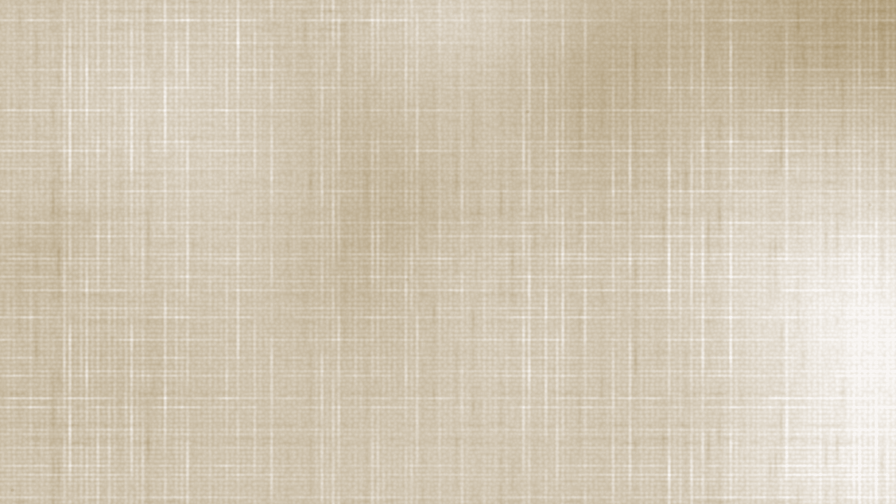
A WebGL 1 fragment shader for this texture:

```glsl
precision highp float;
// Linen-embossed paper: fine crossed strands with uneven raised and sunken threads.
// Soft gaussian shading lies beneath the weave; layered sines break each strand
// into short runs along its length, and cellular noise adds fibre grain.

#define WARP_COUNT 160.0
#define WEFT_COUNT 112.0
#define WEAVE_DEPTH 0.13
#define WARP_DEPTH 0.36
#define WEFT_DEPTH 0.27
#define GRAIN_DEPTH 0.24
#define GRAIN_SCALE 130.0
#define BASE_TONE 0.38
#define SHADE_COLOR vec3(0.75, 0.69, 0.58)
#define LIGHT_COLOR vec3(0.93, 0.91, 0.88)

uniform vec2 u_resolution;

const float TAU = 6.2831853;

float hash(vec2 p) {
  vec3 q = fract(vec3(p.xyx) * 0.1031);
  q += dot(q, q.yzx + 33.33);
  return fract((q.x + q.y) * q.z);
}

vec2 hash2(vec2 p) {
  return vec2(hash(p), hash(p + 57.3));
}

// Distance to the nearest scattered point
float cellular(vec2 p) {
  vec2 cell = floor(p);
  float nearest = 2.0;
  for (int y = -1; y <= 1; y++) {
    for (int x = -1; x <= 1; x++) {
      vec2 c = cell + vec2(float(x), float(y));
      nearest = min(nearest, distance(p, c + hash2(c)));
    }
  }
  return nearest;
}

// Soft elliptical patch of light or shade
float patchTone(vec2 uv, vec2 center, vec2 radius) {
  vec2 d = (uv - center) / radius;
  return exp(-dot(d, d));
}

// Broad, uneven lighting of the sheet
float shading(vec2 uv) {
  vec2 w = uv + 0.012 * sin(uv.yx * vec2(17.0, 23.0) + vec2(0.5, 2.0));
  float t = BASE_TONE;
  t += 0.76 * patchTone(w, vec2(0.98, 0.34), vec2(0.16, 0.27));
  t += 0.45 * patchTone(w, vec2(0.97, 0.00), vec2(0.16, 0.22));
  t += 0.16 * patchTone(w, vec2(0.82, 0.62), vec2(0.12, 0.16));
  t -= 0.55 * patchTone(w, vec2(1.00, 0.97), vec2(0.24, 0.20));
  t -= 0.30 * patchTone(w, vec2(0.68, 0.80), vec2(0.10, 0.22));
  t -= 0.29 * patchTone(w, vec2(0.42, 0.55), vec2(0.08, 0.30));
  t += 0.20 * patchTone(w, vec2(0.19, 0.78), vec2(0.11, 0.25));
  t += 0.24 * patchTone(w, vec2(0.50, 0.97), vec2(0.10, 0.10));
  t -= 0.20 * patchTone(w, vec2(0.05, 0.50), vec2(0.07, 0.09));
  t -= 0.12 * patchTone(w, vec2(0.09, 0.27), vec2(0.14, 0.15));
  t += 0.10 * patchTone(w, vec2(0.53, 0.28), vec2(0.10, 0.25));
  return t;
}

// Relief of one strand family: x counts strands, y runs along them
float strands(vec2 p, float seed, float runs) {
  float id = floor(p.x);
  float profile = 0.5 - 0.5 * cos(TAU * p.x);
  float phase = TAU * hash(vec2(id, seed));
  float slub = 0.65 + 0.35 * sin(p.y * runs + phase)
             + 0.3 * sin(p.y * runs * 2.7 + phase * 3.0)
             + 0.25 * sin(p.y * runs * 6.1 + phase * 5.0);
  float pick = hash(vec2(id, seed + 19.0));
  float raised = smoothstep(0.55, 1.0, pick);
  float sunken = 1.0 - smoothstep(0.0, 0.4, pick);
  return profile * slub * (0.85 * raised - 0.6 * sunken + 0.3 * (pick - 0.5));
}

void main() {
  vec2 uv = gl_FragCoord.xy / u_resolution;
  vec2 p = gl_FragCoord.xy / u_resolution.y;
  vec2 count = vec2(WARP_COUNT, WEFT_COUNT);
  vec2 weave = uv * count;
  vec2 fade = smoothstep(vec2(1.2), vec2(2.4), u_resolution / count);

  // Broad tone with faint slanted creases on the left
  float tone = shading(uv);
  float crease = sin(dot(p, vec2(28.0, 150.0)) + 2.0 * sin(p.x * 13.0));
  tone += 0.035 * crease * patchTone(uv, vec2(0.13, 0.43), vec2(0.15, 0.16));

  // Embossing wears thinner in some areas
  float wear = 0.9 + 0.15 * sin(p.x * 5.0 + 1.5 * sin(p.y * 4.0))
             + 0.1 * sin(p.y * 9.0 - p.x * 3.0);
  vec2 ripple = cos(TAU * weave) * fade;
  float relief = -WEAVE_DEPTH * 0.5 * (ripple.x + ripple.y);
  relief += WARP_DEPTH * fade.x * strands(vec2(weave.x, p.y), 3.0, 12.0);
  relief += WEFT_DEPTH * fade.y * strands(vec2(weave.y, p.x), 41.0, 17.0);
  tone += relief * wear;

  // Fibre grain and a few tiny dark flecks
  tone += GRAIN_DEPTH * (0.45 - cellular(p * GRAIN_SCALE));
  vec2 fleckCell = floor(p * 6.0);
  vec2 fleckPos = (fleckCell + 0.15 + 0.7 * hash2(fleckCell)) / 6.0;
  float fleck = 1.0 - smoothstep(0.001, 0.005, distance(p, fleckPos));
  tone -= 0.35 * fleck * step(0.9, hash(fleckCell + 8.0));

  vec3 color = mix(SHADE_COLOR, LIGHT_COLOR, clamp(tone, -0.4, 1.25));
  gl_FragColor = vec4(color, 1.0);
}
```
